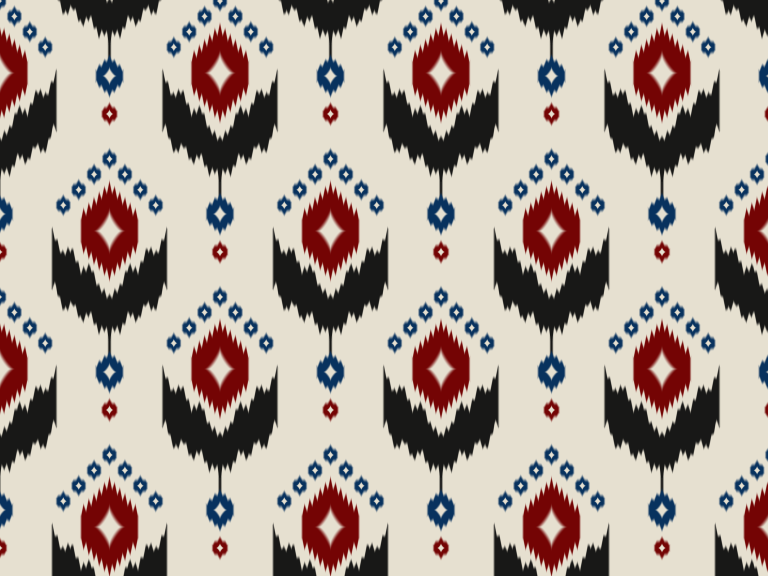
A Shadertoy shader for this pattern:

```glsl
// Ikat print: a red lozenge over a black feathered chevron, with an arch of
// blue beads above and a pendant below, on two interleaved lattices.
// Each shape is a height profile over x, with its edges combed by triangle waves.

const float CANVAS_HEIGHT = 576.0;            // design units from top to bottom
const vec2  CELL     = vec2(221.0, 296.0);    // lattice period
const vec2  ANCHOR   = vec2(220.0, 73.0);     // a lozenge centre, y runs down
const vec2  STAGGER  = vec2(110.5, 158.0);    // shift of the second lattice
const float CELL_TOP = -94.0;                 // top of a cell above its lozenge

const float TOOTH   = 5.2;                    // spacing of the fine teeth
const float FEATHER = 2.6;                    // softness of the dyed edges
const int   SAMPLES = 3;                      // antialiasing grid per axis

const vec2  LOZENGE      = vec2(28.5, 50.0);  // half sizes
const vec2  PENDANT      = vec2(13.5, 21.0);
const vec2  DROP         = vec2(7.5, 11.0);
const vec2  BEAD         = vec2(6.8, 10.0);
const float PENDANT_Y    = 141.0;
const float DROP_Y       = 179.0;
const float ARCH_Y       = -72.0;             // top bead of the arch
const float BEAD_STEP    = 15.4;
const float CHEVRON_HALF = 57.5;

const vec3 CREAM = vec3(0.902, 0.878, 0.815);
const vec3 BLACK = vec3(0.095, 0.095, 0.090);
const vec3 RED   = vec3(0.455, 0.015, 0.015);
const vec3 BLUE  = vec3(0.030, 0.195, 0.370);

// Triangle wave: 1 at whole numbers, 0 halfway between.
float comb(float u) {
    return abs(2.0 * fract(u) - 1.0);
}

float inside(float d) {
    return 1.0 - smoothstep(-FEATHER, FEATHER, d);
}

// Tapered lozenge with combed ends and a four-pointed hole.
float lozenge(vec2 p, vec2 halfSize) {
    p = abs(p);
    float taper = 1.0 - 0.60 * p.x / halfSize.x;
    float teeth = 0.20 * (comb(p.x / TOOTH) - 1.0);
    float height = halfSize.y * (taper + teeth);
    float body = inside(max(p.y - height, 2.0 * (p.x - halfSize.x)));

    vec2 q = pow(p / (halfSize * vec2(0.47, 0.40)), vec2(0.8));
    return body * smoothstep(0.75, 1.2, q.x + q.y);
}

// Wide V whose upper and lower edges carry coarse and fine teeth.
float chevron(vec2 p) {
    float x = abs(p.x);
    float fine = 7.0 * comb(x / TOOTH);
    float top = 70.0 - 0.92 * x - fine
              - 14.0 * comb(x / 19.0) * smoothstep(2.0, 19.0, x);
    float bottom = 90.0 - 0.60 * x + fine
                 + 13.0 * comb((x - 11.0) / 17.0)
                 - 10.0 * smoothstep(48.0, CHEVRON_HALF, x)
                 + 18.0 * exp(-x / 3.0);
    float blade = inside(max(max(top - p.y, p.y - bottom), 2.0 * (x - CHEVRON_HALF)));

    // Thread running from the tip to the pendant
    float thread = inside(max(abs(p.y - 110.0) - 16.0, 2.5 * (x - 1.3)));
    return max(blade, thread);
}

// Four beads on each side, sharing the one at the peak.
float beadArch(vec2 p) {
    float x = abs(p.x);
    float i = clamp(round(x / BEAD_STEP), 0.0, 3.0);
    return lozenge(vec2(x, p.y - ARCH_Y) - i * BEAD_STEP, BEAD);
}

vec3 paintMotif(vec3 color, vec2 p) {
    color = mix(color, BLACK, chevron(p));
    float blue = max(beadArch(p), lozenge(p - vec2(0.0, PENDANT_Y), PENDANT));
    float red = max(lozenge(p, LOZENGE), lozenge(p - vec2(0.0, DROP_Y), DROP));
    color = mix(color, BLUE, blue);
    return mix(color, RED, red);
}

vec3 pattern(vec2 p) {
    vec3 color = CREAM;
    vec2 cellStart = vec2(-0.5 * CELL.x, CELL_TOP);
    for (int k = 0; k < 2; k++) {
        vec2 local = p - ANCHOR - float(k) * STAGGER;
        color = paintMotif(color, mod(local - cellStart, CELL) + cellStart);
    }
    return color;
}

void mainImage(out vec4 fragColor, in vec2 fragCoord) {
    float unit = CANVAS_HEIGHT / iResolution.y;
    vec2 pixel = vec2(fragCoord.x, iResolution.y - fragCoord.y);
    vec3 sum = vec3(0.0);
    for (int j = 0; j < SAMPLES; j++) {
        for (int i = 0; i < SAMPLES; i++) {
            vec2 offset = (vec2(i, j) + 0.5) / float(SAMPLES) - 0.5;
            sum += pattern((pixel + offset) * unit);
        }
    }
    fragColor = vec4(sum / float(SAMPLES * SAMPLES), 1.0);
}
```
